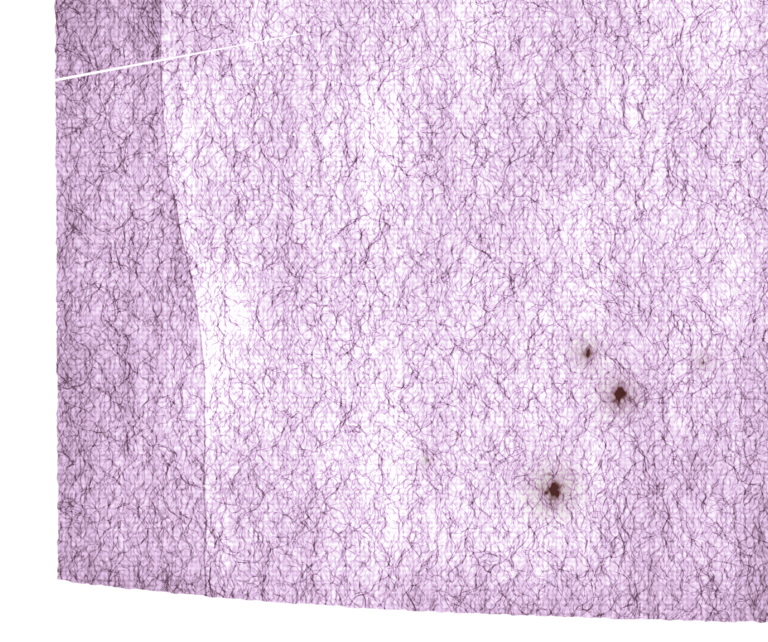
A Shadertoy shader for this texture:

```glsl
// Backlit sheet of lilac fibre paper: scattered curved fibres over a fine weave,
// with a folded flap on the left, a thin slit, rusty specks and a white margin.
// Fibres come from jittered cells in several layers; soft noise shades the sheet.

const vec3 DARK  = vec3(0.59, 0.47, 0.58);
const vec3 LILAC = vec3(0.89, 0.76, 0.91);
const vec3 WHITE = vec3(1.00, 0.99, 1.00);
const vec3 RUST  = vec3(0.28, 0.13, 0.12);

float hash(vec2 p) {
    return fract(sin(dot(p, vec2(127.1, 311.7))) * 43758.5);
}

float noise(vec2 p) {
    vec2 i = floor(p), f = fract(p);
    f = f * f * (3.0 - 2.0 * f);
    float low = mix(hash(i), hash(i + vec2(1, 0)), f.x);
    float high = mix(hash(i + vec2(0, 1)), hash(i + vec2(1, 1)), f.x);
    return mix(low, high, f.y);
}

float fbm(vec2 p) {
    float sum = 0.0, amp = 0.5;
    for (int i = 0; i < 4; i++) {
        sum += amp * noise(p);
        p = p * 2.03 + 17.3;
        amp *= 0.5;
    }
    return sum;
}

// Soft line coverage from a distance
float stroke(float d, float width, float blur) {
    return 1.0 - smoothstep(width - blur, width + blur, d);
}

// One bent fibre per cell; spread sets how far it leans from vertical
float fibreLayer(vec2 p, float cell, float spread, float seed, float blur) {
    vec2 id = floor(p / cell);
    float ink = 0.0;
    for (int y = -1; y <= 1; y++)
    for (int x = -1; x <= 1; x++) {
        vec2 c = id + vec2(x, y);
        vec2 key = c + seed * 19.7;
        vec2 centre = (c + vec2(hash(key), hash(key + 3.1))) * cell;
        float lean = (hash(key + 5.7) + hash(key + 8.3) - 1.0) * spread;
        float reach = cell * mix(0.5, 0.9, hash(key + 11.9));
        vec2 axis = vec2(sin(lean), cos(lean));
        vec2 q = p - centre;
        float along = dot(q, axis);
        float across = dot(q, vec2(axis.y, -axis.x));
        float bend = (hash(key + 14.2) - 0.5) * 0.8;
        across += bend * along * along / reach;
        across += 0.05 * cell * sin(along * 9.0 / cell + 6.3 * hash(key + 2.2));
        float d = length(vec2(max(abs(along) - reach, 0.0), across));
        ink += stroke(d, 0.0010, blur) * mix(0.6, 1.3, hash(key + 21.0));
    }
    return ink;
}

float segment(vec2 p, vec2 a, vec2 b) {
    vec2 ab = b - a;
    return length(p - a - ab * clamp(dot(p - a, ab) / dot(ab, ab), 0.0, 1.0));
}

float foldX(float y) {
    return mix(0.319, 0.252, smoothstep(0.40, 0.85, y)) + 0.004 * (noise(vec2(y * 22.0, 4.0)) - 0.5);
}

// Broad light and shade across the sheet, 0 dark to 1 bright
float sheetLight(vec2 p, float fromFold) {
    float flap = 1.0 - smoothstep(-0.003, 0.003, fromFold);
    float light = 0.89 + 0.50 * (fbm(p * vec2(7.0, 5.0)) - 0.47);
    light += 0.17 * (noise(vec2(p.x * 65.0, p.y * 2.5)) - 0.5);
    light -= flap * 0.27;
    light -= flap * 0.15 * exp(-abs(fromFold + 0.01) * 60.0) * smoothstep(0.35, 0.7, p.y);
    light -= 0.12 * exp(-abs(p.x - 0.09) * 28.0);
    light += 0.22 * exp(-dot((p - vec2(0.36, 0.50)) * vec2(22.0, 8.0), (p - vec2(0.36, 0.50)) * vec2(22.0, 8.0)));
    light -= 0.22 * (1.0 - smoothstep(0.02, 0.17, p.y));
    light -= 0.12 * smoothstep(0.65, 1.10, p.x) * (1.0 - smoothstep(0.15, 0.5, p.y));
    light -= 0.10 * smoothstep(1.13, 1.19, p.x);
    return light;
}

// Rusty specks: x, y and radius
float specks(vec2 p) {
    vec3 spots[5] = vec3[5](vec3(0.861, 0.237, 0.011), vec3(0.966, 0.383, 0.009),
        vec3(0.914, 0.450, 0.007), vec3(1.095, 0.436, 0.005), vec3(0.665, 0.283, 0.004));
    float stain = 0.0;
    for (int i = 0; i < 5; i++) {
        vec2 q = (p - spots[i].xy) / spots[i].z;
        q += 1.2 * (vec2(noise(p * 160.0), noise(p * 160.0 + 40.0)) - 0.5);
        float core = exp(-dot(q, q) * 1.4) + 0.6 * exp(-q.x * q.x * 9.0 - q.y * q.y * 0.35);
        float halo = 0.28 * exp(-dot(q, q) * 0.09);
        stain += (core + halo) * smoothstep(0.001, 0.010, spots[i].z);
    }
    return min(stain, 0.95);
}

void mainImage(out vec4 fragColor, in vec2 fragCoord) {
    vec2 p = fragCoord / iResolution.y;
    float pixel = 1.0 / iResolution.y;
    float blur = 0.0007 + 0.5 * pixel;
    float fromFold = p.x - foldX(p.y);

    // Fibres: a fine tangle, then longer and more upright strands
    float fine = 0.0, strands = 0.0;
    for (int i = 0; i < 6; i++)
        fine += fibreLayer(p, 0.021 + 0.002 * float(i), 1.5, float(i) + 1.0, blur);
    for (int i = 0; i < 4; i++)
        strands += fibreLayer(p, 0.055 + 0.014 * float(i), 1.0, float(i) + 11.0, blur);

    // Tone: light, weave and grain, less the fibres and the fold line
    float tone = sheetLight(p, fromFold);
    vec2 weave = sin(p * 6.2832 / 0.0075);
    tone += 0.05 * (weave.x + weave.y) + 0.34 * (noise(p * 210.0) - 0.5);
    tone -= 0.25 * fine + 0.32 * strands;
    tone -= 0.45 * stroke(abs(fromFold), 0.0013, blur);
    tone = clamp(tone, -0.3, 1.0);
    vec3 color = tone < 0.6 ? mix(DARK, LILAC, tone / 0.6) : mix(LILAC, WHITE, (tone - 0.6) / 0.4);
    color = mix(color, RUST, specks(p));

    // Slit, tapering to the right
    float slit = segment(p, vec2(0.08, 0.874), vec2(0.467, 0.947));
    float taper = mix(0.0022, 0.0010, smoothstep(0.1, 0.467, p.x));
    color = mix(color, WHITE, stroke(slit, taper, blur));

    // Torn outline against the white margin
    float left = p.x - mix(0.091, 0.086, p.y) - 0.003 * (noise(p.yy * 90.0) - 0.5);
    float bottom = p.y - 0.02 - 0.077 * exp(-1.76 * (p.x - 0.09)) - 0.003 * (noise(p.xx * 70.0) - 0.5);
    float paper = smoothstep(-pixel, pixel, min(left, bottom));
    fragColor = vec4(mix(vec3(1.0), color, paper), 1.0);
}
```
